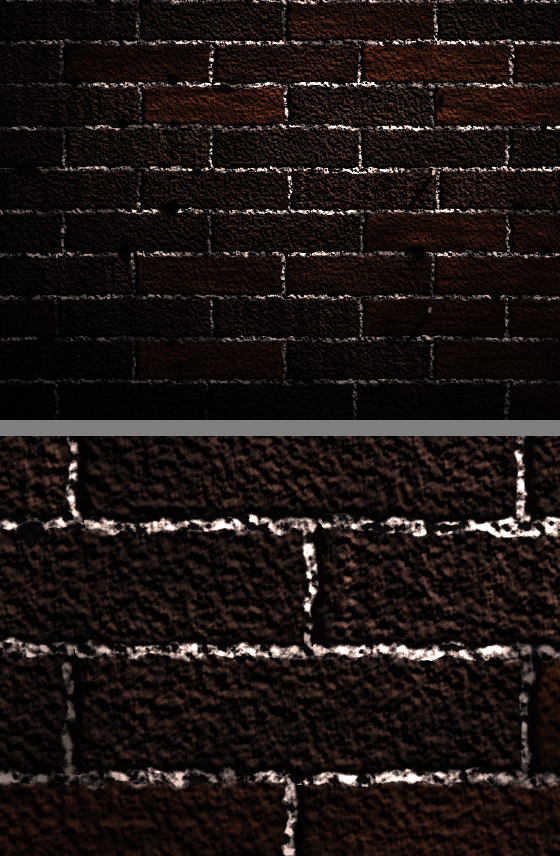
Top: the whole. Bottom: its middle third, enlarged.
A Shadertoy shader for this texture:

```glsl
#define COURSE 0.101
#define LENGTH 0.354
#define JOINT vec2(0.0072, 0.0066)
#define LAMP vec2(0.82, 0.68)
#define LAMP_REACH vec2(0.67, 0.46)
#define RED_CLAY vec3(0.235, 0.108, 0.066)
#define BROWN_CLAY vec3(0.148, 0.098, 0.081)
#define MORTAR vec3(0.86, 0.745, 0.705)
#define SOOT vec3(0.012, 0.008, 0.008)
#define LIGHT_DIR vec2(0.4, 0.92)

float hash(vec2 p) {
    vec3 q = fract(p.xyx * vec3(0.1031, 0.1030, 0.0973));
    q += dot(q, q.yzx + 33.33);
    return fract((q.x + q.y) * q.z);
}

float noise(vec2 p) {
    vec2 i = floor(p), f = fract(p);
    f = f * f * (3.0 - 2.0 * f);
    return mix(mix(hash(i), hash(i + vec2(1, 0)), f.x),
               mix(hash(i + vec2(0, 1)), hash(i + vec2(1, 1)), f.x), f.y);
}

float fbm(vec2 p) {
    float sum = 0.0, gain = 0.5;
    for (int i = 0; i < 4; i++) {
        sum += gain * noise(p);
        p = mat2(1.6, 1.2, -1.2, 1.6) * p + 7.3;
        gain *= 0.5;
    }
    return sum;
}

float segment(vec2 p, vec2 a, vec2 b) {
    vec2 d = b - a;
    return length(p - a - d * clamp(dot(p - a, d) / dot(d, d), 0.0, 1.0));
}

// Surface slope towards the lamp
float relief(vec2 p, float scale) {
    return fbm(p * scale) - fbm(p * scale + LIGHT_DIR * 0.55);
}

void mainImage(out vec4 fragColor, in vec2 fragCoord) {
    vec2 p = fragCoord / iResolution.y;
    float px = 1.0 / iResolution.y;

    // Courses counted from the top, with ragged joint lines
    vec2 ragged = vec2(fbm(p * 75.0), fbm(p * 75.0 + 31.0)) - 0.47;
    vec2 sway = vec2(noise(p * 9.0), noise(p * 7.0 + 5.0)) - 0.5;
    vec2 q = p + ragged * 0.013 + sway * 0.005;
    float y = (1.0 - q.y) / COURSE + 0.02;
    float row = floor(y);
    float below = (y - floor(y + 0.5)) * COURSE;

    // Half-bond columns, each upright joint slightly displaced
    float u = q.x / LENGTH + 0.5 * mod(row, 2.0) + 0.065;
    u += 0.012 * max(row - 4.0, 0.0) * (1.0 - p.x * 0.75);
    float joint = floor(u + 0.5);
    float aside = (u - joint - 0.04 * (hash(vec2(joint, row) + 3.0) - 0.5)) * LENGTH;
    vec2 id = vec2(joint - step(aside, 0.0), row);

    // Distance into the brick, with occasional chipped edges
    float chip = 0.012 * smoothstep(0.82, 0.97, noise(p * 17.0 + 4.0));
    vec2 inset = abs(vec2(aside, below)) - JOINT;
    float edge = min(inset.x, inset.y) - chip;
    float brick = smoothstep(-0.0006 - px, 0.0006 + px, edge);

    // Clay: smooth streaked red bricks and coarse grained brown ones
    float tone = hash(id + 17.0);
    float bias = 0.24 * cos((row - 1.0) * 1.0472) + 0.11 * (id.x - 1.3);
    float red = smoothstep(0.42, 0.62, hash(id + 8.0) * 0.6 + bias);
    float slope = relief(p, 165.0);
    float grain = clamp(0.72 + 7.5 * slope, 0.03, 3.2);
    float streak = 0.5 + 0.9 * noise(p * vec2(14.0, 95.0));
    float scratch = noise(p * vec2(115.0, 7.0) + id * 9.0);
    float coarse = grain * mix(1.0, 0.4 + scratch, smoothstep(0.3, 0.7, tone));
    float smoothClay = streak * clamp(0.85 + 3.8 * slope, 0.1, 2.2);
    vec3 clay = mix(BROWN_CLAY * coarse, RED_CLAY * smoothClay, red);
    clay *= (0.68 + 0.5 * tone) * (0.55 + 0.85 * fbm(p * 14.0));
    clay *= smoothstep(-0.001, 0.007, edge) * 0.6 + 0.4;

    // Crisp lit arris along the top of each brick
    float topRim = smoothstep(0.005, 0.0, inset.y) * step(0.0, below) * brick;
    clay += MORTAR * topRim * 0.4 * grain * noise(p * 60.0);

    // Mortar: lit ledges under the shadow of the brick above
    float ledge = smoothstep(-0.0045, -0.0005, below);
    float cheek = smoothstep(0.002, -0.002, aside) * 0.8;
    float lit = inset.y < inset.x ? ledge : cheek;
    lit *= 1.0 - 0.97 * smoothstep(0.0, 0.003, chip);
    float crumbs = clamp(0.68 + 4.8 * relief(p + 2.0, 125.0), 0.04, 1.5);
    float patches = 0.45 + 0.85 * smoothstep(0.2, 0.7, noise(p * 16.0 + 11.0));
    vec3 mortar = mix(SOOT, MORTAR * crumbs * patches, lit);
    vec3 color = mix(mortar, clay, brick);

    // Two nails and their slanting shadows
    for (int i = 0; i < 2; i++) {
        vec2 nail = vec2(1.033 - 0.009 * float(i), 0.593 - 0.328 * float(i));
        float shade = segment(p, nail - vec2(0.008, 0.018), nail - vec2(0.065, 0.095));
        color *= mix(0.15, 1.0, smoothstep(0.002, 0.005 + px, shade));
        float head = segment(p, nail, nail - vec2(0.001, 0.006));
        color = mix(MORTAR, color, smoothstep(0.002, 0.003 + px, head));
    }

    // Pool of lamp light fading to black, reaching further on pale mortar
    vec2 away = (p - LAMP) / LAMP_REACH;
    float light = exp(-dot(away, away));
    color *= 1.12 * mix(pow(light, 0.8), light, brick);
    fragColor = vec4(clamp(color + SOOT * 0.5, 0.0, 1.0), 1.0);
}
```
